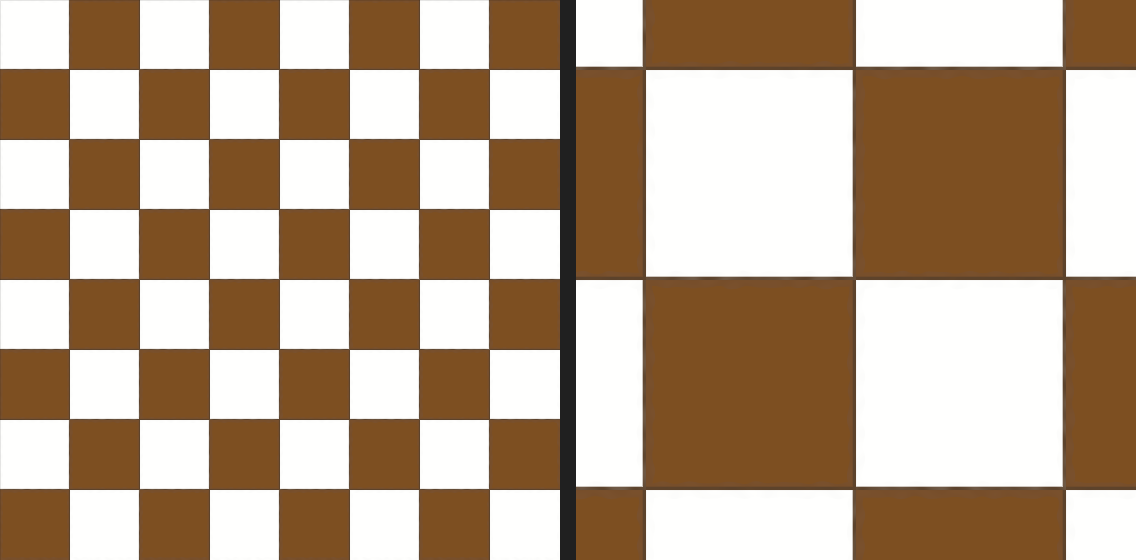
Left, the full canvas; right, a detail of the centre.
Reproduce this pattern procedurally as a Shadertoy shader.

```glsl
// Brown and white checkerboard, eight by eight, with thin dark seams and faintly mottled rims.

// Coverage of a band of the given half width, softened over one pixel
float band(float dist, float halfWidth, float pixel) {
    return clamp((halfWidth - dist) / pixel + 0.5, 0.0, 1.0);
}

// Layered sines, roughly -1 to 1
float mottle(vec2 p) {
    return (sin(p.x * 41.0 + 2.0 * sin(p.y * 23.0))
          + sin(p.y * 47.0 + 2.0 * sin(p.x * 29.0))) * 0.5;
}

void mainImage(out vec4 fragColor, in vec2 fragCoord) {
    vec2 board = fragCoord / iResolution.xy * 8.0;
    vec2 pixel = 8.0 / iResolution.xy;

    // Signed distance to the nearest cell boundary
    vec2 nearest = floor(board + 0.5);
    vec2 offset = board - nearest;
    vec2 edge = abs(offset);

    // Checker: the lower left cell is brown
    vec2 cell = floor(board);
    float white = mod(cell.x + cell.y, 2.0);

    // Brown squares with a slightly duller, uneven rim
    float grain = mottle(board);
    float rim = band(min(edge.x, edge.y), 0.036 + 0.008 * grain, max(pixel.x, pixel.y));
    vec3 brown = mix(vec3(0.49, 0.31, 0.13), vec3(0.47, 0.31, 0.17), rim);
    brown += 0.006 * grain * rim;
    vec3 color = mix(brown, vec3(1.0, 1.0, 0.995) - 0.012 * rim * (0.5 + 0.5 * grain), white);

    // Seams sit just left of and just above the inner boundaries
    vec2 inner = step(0.5, nearest) * step(nearest, vec2(7.5));
    float seamX = band(abs(offset.x + 0.0078), 0.008, pixel.x) * inner.x;
    float seamY = band(abs(offset.y - 0.0078), 0.008, pixel.y) * inner.y;
    color = mix(color, vec3(0.36, 0.26, 0.17), max(seamX, seamY) * (0.94 + 0.06 * grain));

    // Faint grey border on the left and top
    float border = max(band(board.x, 0.014, pixel.x), band(8.0 - board.y, 0.014, pixel.y));
    color = mix(color, color * 0.9, border);

    fragColor = vec4(color, 1.0);
}
```
